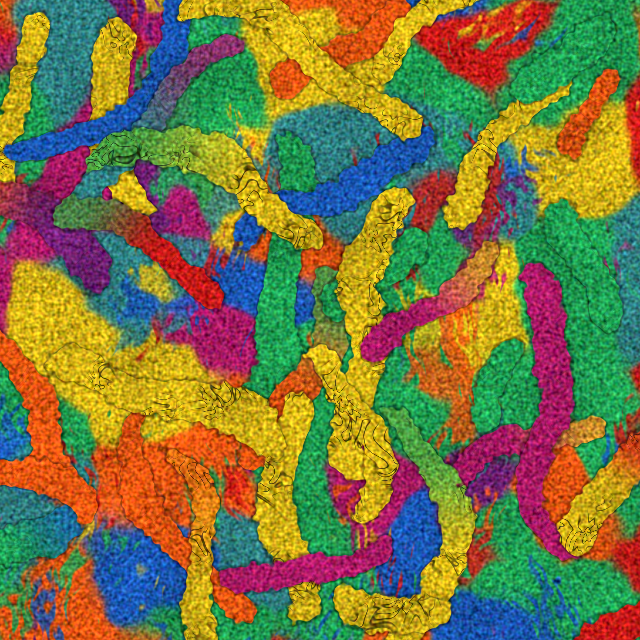
Give the GLSL for this background, as a three.js fragment shader.

```glsl
varying vec2 vUv;

const float STROKE_GRID = 6.0;

vec2 hash2(vec2 p) {
  vec3 q = fract(p.xyx * vec3(0.1031, 0.1030, 0.0973));
  q += dot(q, q.yzx + 33.33);
  return fract((q.xx + q.yz) * q.zy);
}

float cornerSlope(vec2 cell, vec2 f, vec2 corner) {
  return dot(hash2(cell + corner + 211.0) * 2.0 - 1.0, f - corner);
}

float gradientNoise(vec2 p) {
  vec2 cell = floor(p);
  vec2 f = p - cell;
  vec2 u = f * f * f * (f * (f * 6.0 - 15.0) + 10.0);
  float low = mix(cornerSlope(cell, f, vec2(0.0)), cornerSlope(cell, f, vec2(1.0, 0.0)), u.x);
  float high = mix(cornerSlope(cell, f, vec2(0.0, 1.0)), cornerSlope(cell, f, vec2(1.0)), u.x);
  return mix(low, high, u.y);
}

vec2 noise2(vec2 p) {
  return vec2(gradientNoise(p), gradientNoise(p + vec2(37.4, 81.7)));
}

// Palette, with bands as wide as each colour's share
vec3 paint(float pick) {
  vec3 c = vec3(0.83, 0.70, 0.09);
  c = mix(c, vec3(0.88, 0.33, 0.07), step(0.21, pick));
  c = mix(c, vec3(0.75, 0.10, 0.09), step(0.31, pick));
  c = mix(c, vec3(0.12, 0.61, 0.32), step(0.43, pick));
  c = mix(c, vec3(0.18, 0.49, 0.50), step(0.64, pick));
  c = mix(c, vec3(0.10, 0.33, 0.68), step(0.79, pick));
  c = mix(c, vec3(0.66, 0.10, 0.39), step(0.89, pick));
  return mix(c, vec3(0.42, 0.12, 0.43), step(0.95, pick));
}

// Softly joined cells of flat colour
vec3 patches(vec2 p, float seed, float sharpness) {
  vec2 cell = floor(p);
  vec3 sum = vec3(0.0);
  float total = 0.0;
  for (int y = -1; y <= 1; y++) {
    for (int x = -1; x <= 1; x++) {
      vec2 id = cell + vec2(float(x), float(y));
      vec2 site = id + hash2(id + seed);
      float weight = exp(-sharpness * length(p - site));
      sum += weight * paint(0.11 + 0.89 * hash2(id + seed + 59.0).x);
      total += weight;
    }
  }
  return sum / max(total, 1e-20);
}

vec3 underpainting(vec2 p) {
  vec2 bent = p + 0.10 * noise2(p * 4.0 + 9.0) + 0.025 * noise2(p * 22.0);
  vec3 broad = patches(bent * vec2(7.0, 6.2), 13.0, 32.0);
  vec3 small = patches(bent * vec2(15.0, 11.0), 71.0, 22.0);
  float region = gradientNoise(p * 5.0 + 31.0);
  float scuff = gradientNoise(bent * vec2(95.0, 38.0));
  float reveal = smoothstep(0.0, 0.16, region + 0.45 * scuff - 0.07);
  return mix(broad, small, 0.85 * reveal);
}

// Signed distance to a bowed, wavy band along local x
float strokeDistance(vec2 q, float halfLength, float halfWidth, float bow, float phase) {
  q.y += bow * q.x * q.x + 0.022 * sin(q.x * 17.0 + phase);
  return length(vec2(max(abs(q.x) - halfLength, 0.0), q.y)) - halfWidth;
}

vec3 layStrokes(vec3 base, vec2 p, float roughness, float crack) {
  float count = STROKE_GRID * STROKE_GRID;
  for (float i = 0.0; i < 36.0; i++) {
    float slot = mod(i * 23.0, count);
    vec2 place = hash2(vec2(i, 5.0));
    vec2 size = hash2(vec2(i, 19.0));
    vec2 shape = hash2(vec2(i, 43.0));
    vec2 hue = hash2(vec2(i, 67.0));
    vec2 center = (vec2(mod(slot, STROKE_GRID), floor(slot / STROKE_GRID)) + place) / STROKE_GRID;

    float angle = 1.6 + 2.5 * (shape.x - 0.5);
    vec2 axis = vec2(cos(angle), sin(angle));
    vec2 offset = p - center;
    vec2 q = vec2(dot(offset, axis), dot(offset, vec2(-axis.y, axis.x)));
    float halfLength = mix(0.05, 0.21, size.x);
    float d = strokeDistance(q, halfLength, mix(0.019, 0.032, size.y),
                             3.6 * (shape.y - 0.5), 6.28 * place.x) + roughness;

    // Some strokes drift to a second colour at one end
    float pick = pow(hue.x, 1.3);
    float drift = 0.75 * step(0.65, hue.y) * smoothstep(-0.3, 0.9, q.x / halfLength);
    vec3 color = mix(paint(pick), paint(fract(pick + 0.25)), drift);
    color *= 1.0 - crack * mix(0.12, 0.6, step(pick, 0.21));

    float rim = 1.0 - smoothstep(0.0, 0.005, abs(d - 0.001));
    base *= 1.0 - 0.35 * rim;
    base = mix(base, color, 1.0 - smoothstep(-0.0015, 0.0015, d));
  }
  return base;
}

void main() {
  vec2 p = vUv;
  vec2 wobbly = p + 0.035 * noise2(p * 7.0) + 0.010 * noise2(p * 28.0);
  float roughness = 0.010 * gradientNoise(p * 75.0);
  float vein = abs(gradientNoise(p * 62.0 + 3.0 * noise2(p * 20.0)));
  float crack = (1.0 - smoothstep(0.01, 0.07, vein))
              * smoothstep(-0.1, 0.2, gradientNoise(p * 14.0 + 50.0));

  vec3 color = layStrokes(underpainting(p), wobbly, roughness, crack);

  // Canvas grain and uneven pigment
  float grain = gradientNoise(p * 190.0) + 0.6 * gradientNoise(p * 95.0 + 7.0);
  vec3 pigment = vec3(noise2(p * 150.0 + 23.0), gradientNoise(p * 150.0 + 91.0));
  color *= 1.0 + 0.45 * grain + 0.25 * gradientNoise(p * 12.0);
  color += 0.10 * grain + 0.16 * pigment;
  gl_FragColor = vec4(clamp(color, 0.0, 1.0), 1.0);
}
```
